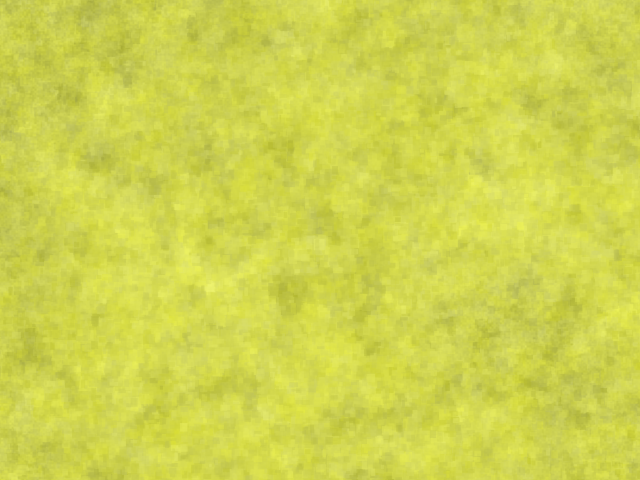
This texture is drawn by a Shadertoy shader. Its source:

```glsl
const vec3 LIME = vec3(0.822, 0.842, 0.307);
const float EDGE = 0.0013;

float hash(vec2 p) {
    vec3 q = fract(vec3(p.xyx) * 0.1031);
    q += dot(q, q.yzx + 33.33);
    return fract((q.x + q.y) * q.z);
}

vec2 hash2(vec2 p) {
    return vec2(hash(p), hash(p + 71.7));
}

float valueNoise(vec2 p) {
    vec2 cell = floor(p), f = fract(p);
    f = f * f * (3.0 - 2.0 * f);
    float low = mix(hash(cell), hash(cell + vec2(1, 0)), f.x);
    float high = mix(hash(cell + vec2(0, 1)), hash(cell + 1.0), f.x);
    return mix(low, high, f.y);
}

// Centred fractal noise with slowly fading octaves
float fbm(vec2 p, float gain) {
    float sum = 0.0, weight = 1.0, total = 0.0;
    for (int i = 0; i < 4; i++) {
        sum += weight * (valueNoise(p) - 0.5);
        total += weight;
        weight *= gain;
        p = mat2(1.6, 1.2, -1.2, 1.6) * p + 17.3;
    }
    return sum / total;
}

float boxMask(vec2 p, vec2 halfSize, float edge) {
    vec2 inside = smoothstep(-edge, edge, halfSize - abs(p));
    return inside.x * inside.y;
}

float stain(vec2 p, vec2 centre, vec2 radius) {
    vec2 d = (p - centre) / radius;
    return exp(-dot(d, d));
}

// x: lightness offset, y: blue offset
vec2 mottle(vec2 p) {
    float light = fbm(p * 15.0 + 40.0, 0.9);
    float blue = fbm(p * 20.0 + 90.0, 0.9);
    return vec2(light * 0.23 - max(-light - 0.08, 0.0) * 0.2, blue * 0.24);
}

// Translucent, overlapping upright rectangles, one per jittered grid cell
vec2 paintBlocks(vec2 tone, vec2 p, float size, float opacity, float seed) {
    vec2 home = floor(p / size);
    for (int y = -1; y <= 1; y++)
    for (int x = -1; x <= 1; x++) {
        vec2 cell = home + vec2(x, y);
        vec2 id = cell + seed;
        vec2 centre = (cell + 0.1 + 0.8 * hash2(id + 5.1)) * size;
        vec2 halfSize = mix(vec2(0.2), vec2(0.7), hash2(id + 23.9)) * size;
        float mask = boxMask(p - centre, halfSize, EDGE);
        if (mask > 0.0) {
            vec2 dab = mottle(centre) + (hash2(id + 47.3) - 0.5) * vec2(0.085, 0.09);
            tone = mix(tone, dab, mask * opacity);
        }
    }
    return tone;
}

// Dull patches at the borders and lower right
float dullness(vec2 p, float aspect) {
    vec2 q = p + 0.22 * vec2(fbm(p * 4.0, 0.6), fbm(p * 4.0 + 31.0, 0.6));
    float d = stain(q, vec2(0.0, 1.0), vec2(0.38, 0.3));
    d += stain(q, vec2(aspect, 1.02), vec2(0.28, 0.17));
    d += 0.8 * stain(q, vec2(aspect - 0.24, 0.32), vec2(0.15, 0.11));
    d += 0.7 * stain(q, vec2(aspect, 0.08), vec2(0.25, 0.2));
    d += 0.6 * stain(q, vec2(0.0, 0.55), vec2(0.14, 0.25));
    d += 0.8 * stain(q, vec2(0.0, 0.05), vec2(0.14, 0.2));
    d += 0.35 * stain(q, vec2(0.55, 1.0), vec2(0.3, 0.15));
    return min(d, 1.1);
}

void mainImage(out vec4 fragColor, in vec2 fragCoord) {
    vec2 p = fragCoord / iResolution.y;
    float aspect = iResolution.x / iResolution.y;

    // Blocky mottling from coarse to fine
    vec2 tone = mottle(p);
    float size = 0.038;
    for (int i = 0; i < 4; i++) {
        tone = paintBlocks(tone, p, size, 0.52, float(i) * 131.0);
        size *= 0.7;
    }

    // Broad clouds and grainy dull patches
    float dull = dullness(p, aspect);
    float glow = stain(p, vec2(aspect - 0.15, 0.6), vec2(0.5, 0.4));
    float grain = valueNoise(p * 230.0) - 0.5;
    tone.x += 0.045 * fbm(p * 2.5 + 7.0, 0.5) + 0.014 * glow - 0.052 * dull;
    tone.x += grain * (0.014 + 0.05 * dull);
    tone.y += 0.025 * dull + 0.008 * glow;

    vec3 color = LIME + tone.x * vec3(1.0, 1.0, 0.5) + vec3(0.0, 0.0, tone.y);
    fragColor = vec4(clamp(color, 0.0, 1.0), 1.0);
}
```
